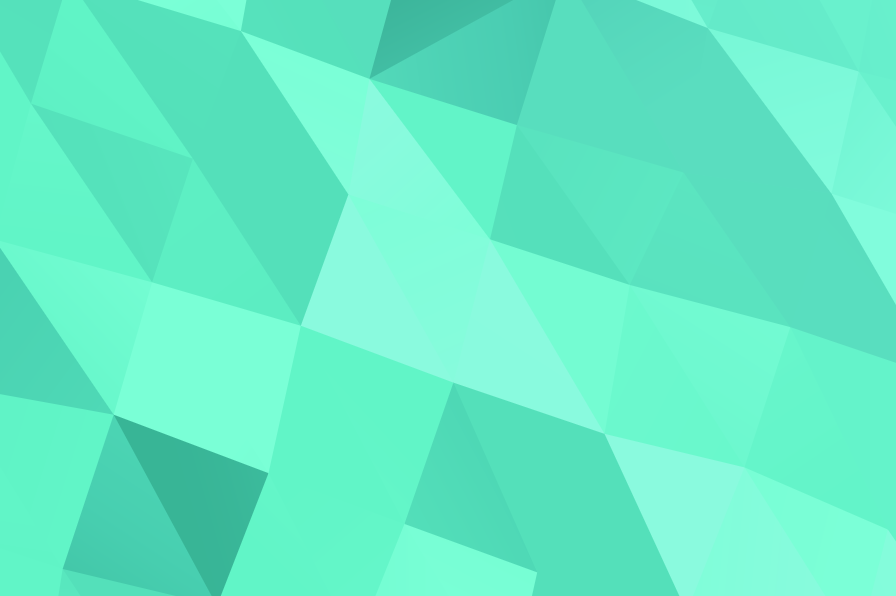
A WebGL 1 fragment shader for this background:

```glsl
precision highp float;
// Faceted mint-green background: a slanted, jittered lattice of shaded triangles.

uniform vec2 u_resolution;

// Lattice, in units of the canvas height
const vec2 ORIGIN = vec2(0.745, 0.357);
const vec2 STEP_A = vec2(0.247, -0.075);
const vec2 STEP_B = vec2(-0.067, -0.224);
const float JITTER = 0.024;
const float FLIP_SHARE = 0.08;     // share of cells split along the other diagonal
const float SLANT_SHARE = 0.65;    // share of facets paired across a cell side

// Shading
const vec2 TONE_STEP = vec2(0.7549, 0.36); // nearly repeats along the cell diagonal
const float CELL_SPREAD = 0.38;    // irregularity of tone between cells
const float FACET_SPREAD = 0.16;   // tone difference between paired facets
const float GRADIENT = 0.4;        // tone slope across a facet
const float LIGHT_FALL = 0.2;      // darkening from bottom to top
const vec3 COOL_TINT = vec3(0.03, -0.015, 0.025);

// Palette, from shadow to highlight
const vec3 SHADOW = vec3(0.22, 0.71, 0.59);
const vec3 DUSK = vec3(0.28, 0.81, 0.69);
const vec3 MINT = vec3(0.33, 0.88, 0.73);
const vec3 BRIGHT = vec3(0.38, 0.96, 0.78);
const vec3 GLOW = vec3(0.48, 1.0, 0.84);
const vec3 PALE = vec3(0.54, 0.98, 0.87);

vec2 hash2(vec2 p) {
    vec2 q = vec2(dot(p, vec2(127.1, 311.7)), dot(p, vec2(269.5, 183.3)));
    return fract(sin(q) * 43758.55);
}

float cross2(vec2 a, vec2 b) {
    return a.x * b.y - a.y * b.x;
}

vec2 latticePoint(vec2 id) {
    vec2 offset = (hash2(id + 7.0) * 2.0 - 1.0) * JITTER;
    return ORIGIN + id.x * STEP_A + id.y * STEP_B + offset;
}

// Evenly spread base tone of a cell
float cellTone(vec2 id) {
    return fract(dot(id, TONE_STEP) + CELL_SPREAD * hash2(id + 31.0).x);
}

vec3 palette(float t) {
    vec3 c = mix(SHADOW, DUSK, smoothstep(0.0, 0.08, t));
    c = mix(c, MINT, smoothstep(0.06, 0.16, t));
    c = mix(c, BRIGHT, smoothstep(0.32, 0.52, t));
    c = mix(c, GLOW, smoothstep(0.65, 0.82, t));
    return mix(c, PALE, smoothstep(0.88, 0.99, t));
}

// Signed distance to the line a-b, positive on its right side
float edgeDistance(vec2 p, vec2 a, vec2 b) {
    return cross2(p - a, normalize(b - a));
}

// Facet colour premultiplied by coverage; corners run clockwise
vec4 facet(vec2 p, vec2 a, vec2 b, vec2 c, float tone, vec2 seed, float pixel) {
    float inside = min(edgeDistance(p, a, b),
                   min(edgeDistance(p, b, c), edgeDistance(p, c, a)));
    float coverage = clamp(0.5 + inside / pixel, 0.0, 1.0);
    vec2 center = (a + b + c) / 3.0;
    vec2 slope = (hash2(seed) - 0.5) * GRADIENT;
    float t = tone + (hash2(seed + 5.0).x - 0.5) * FACET_SPREAD;
    t += dot(p - center, slope) + LIGHT_FALL * (0.5 - center.y);
    vec3 color = palette(clamp(t, 0.0, 1.0));
    color += COOL_TINT * smoothstep(1.3, 2.3, center.x + center.y);
    return vec4(color, 1.0) * coverage;
}

// Both triangles of one lattice cell
vec4 cellFacets(vec2 p, vec2 id, float pixel) {
    vec2 a = latticePoint(id);
    vec2 b = latticePoint(id + vec2(1.0, 0.0));
    vec2 c = latticePoint(id + vec2(1.0, 1.0));
    vec2 d = latticePoint(id + vec2(0.0, 1.0));
    vec2 choice = hash2(id + 53.0);

    // The left facet may share its tone with the cell beside it
    float rightTone = cellTone(id);
    float leftTone = cellTone(id - vec2(1.0 - step(SLANT_SHARE, choice.x), 0.0));

    if (choice.y < FLIP_SHARE) {
        vec2 first = a;
        a = b;
        b = c;
        c = d;
        d = first;
    }
    return facet(p, a, b, c, rightTone, id + 71.0, pixel)
         + facet(p, a, c, d, leftTone, id + 97.0, pixel);
}

void main() {
    float pixel = 1.0 / u_resolution.y;
    vec2 p = gl_FragCoord.xy * pixel;

    // Lattice coordinates of the undistorted cell
    vec2 q = p - ORIGIN;
    vec2 home = floor(vec2(cross2(q, STEP_B), cross2(STEP_A, q)) / cross2(STEP_A, STEP_B));

    // Jittered corners may let neighbouring cells reach in
    vec4 sum = vec4(0.0);
    for (int j = -1; j <= 1; j++) {
        for (int i = -1; i <= 1; i++) {
            sum += cellFacets(p, home + vec2(float(i), float(j)), pixel);
        }
    }
    gl_FragColor = vec4(clamp(sum.rgb / max(sum.a, 0.001), 0.0, 1.0), 1.0);
}
```
